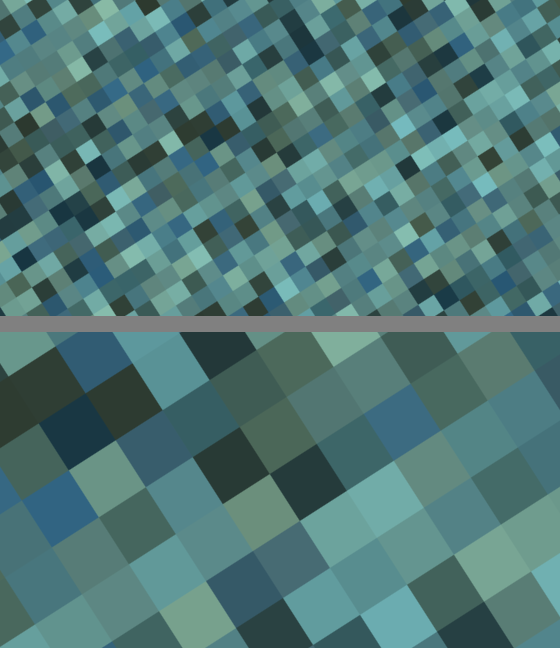
Top, the full canvas; bottom, a detail of the centre.
Reproduce this background procedurally as a Shadertoy shader.

```glsl
// A tilted mosaic of flat square tiles in teal, sea green and slate blue.
// Each tile draws a tone from a weighted palette, then shifts in hue and
// brightness; the four tiles around each corner are blended for smooth edges.

const float TILES_PER_HEIGHT = 17.0;
const float TILT = 0.57;                       // radians, rows rise to the right
const vec2  GRID_OFFSET = vec2(0.0, 0.66);     // in tiles, from the canvas centre
const float BRIGHTNESS_SPREAD = 0.11;
const vec3  COOL_SHIFT = vec3(-0.045, -0.008, 0.04);

const int TONES = 6;
const vec3 TONE[TONES] = vec3[TONES](
    vec3(0.15, 0.24, 0.24),    // deep shadow
    vec3(0.25, 0.38, 0.36),    // moss
    vec3(0.22, 0.38, 0.45),    // slate blue
    vec3(0.33, 0.50, 0.50),    // teal
    vec3(0.40, 0.59, 0.56),    // sea green
    vec3(0.46, 0.68, 0.65));   // pale aqua
const float SHARE[TONES] = float[TONES](0.12, 0.17, 0.15, 0.24, 0.18, 0.14);

float hash(vec2 p) {
    return fract(sin(dot(p, vec2(127.1, 311.7))) * 43758.5453);
}

// Weighted palette pick: walk through the shares until the draw is used up.
vec3 pickTone(float draw) {
    for (int i = 0; i < TONES - 1; i++) {
        if (draw < SHARE[i]) return TONE[i];
        draw -= SHARE[i];
    }
    return TONE[TONES - 1];
}

vec3 tileColor(vec2 tile) {
    vec3 tone = pickTone(hash(tile));
    float hue = 2.0 * hash(tile + 37.3) - 1.0;
    float light = 2.0 * hash(tile + 71.9) - 1.0;
    return tone * (1.0 + BRIGHTNESS_SPREAD * light) + COOL_SHIFT * hue;
}

void mainImage(out vec4 fragColor, in vec2 fragCoord) {
    // Canvas heights from the centre, turned into tile units
    vec2 p = (fragCoord - 0.5 * iResolution.xy) / iResolution.y;
    float c = cos(TILT), s = sin(TILT);
    vec2 grid = vec2(c * p.x + s * p.y, c * p.y - s * p.x);
    grid = grid * TILES_PER_HEIGHT + GRID_OFFSET;

    // Nearest tile corner, and coverage of the tiles on either side of it
    vec2 corner = floor(grid + 0.5);
    float pixel = TILES_PER_HEIGHT / iResolution.y;
    vec2 cover = clamp((grid - corner) / (1.3 * pixel) + 0.5, 0.0, 1.0);

    vec3 below = mix(tileColor(corner - 1.0),
                     tileColor(corner - vec2(0.0, 1.0)), cover.x);
    vec3 above = mix(tileColor(corner - vec2(1.0, 0.0)),
                     tileColor(corner), cover.x);
    fragColor = vec4(mix(below, above, cover.y), 1.0);
}
```
